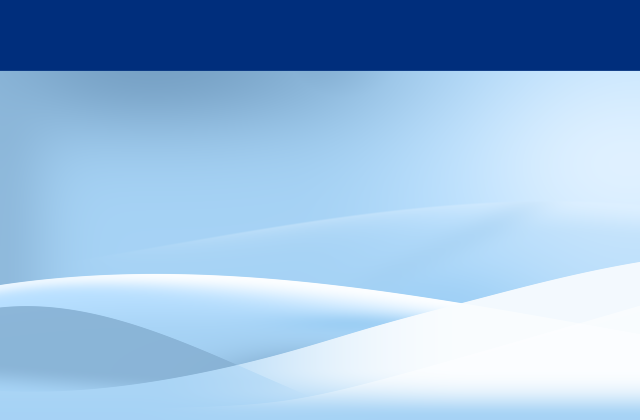
Write a Shadertoy shader that draws this background.

```glsl
// Soft blue backdrop: a flat navy band above overlapping translucent waves.
// Each wave is a smooth height curve; the area below it is tinted, with a
// bright crest that fades with depth. Broad glows shade the sky behind.

#define BAND_BASE 0.8313
#define NAVY vec3(0.00, 0.18, 0.485)
#define SKY vec3(0.65, 0.825, 0.96)
#define STEEL vec3(0.47, 0.635, 0.775)
#define DUSK vec3(0.53, 0.695, 0.83)
#define ICE vec3(0.72, 0.875, 1.00)
#define MIST vec3(0.88, 0.945, 1.00)
#define WHITE vec3(0.995, 0.998, 1.00)

// Height of a cubic curve, coefficients from constant to cubic.
float cubic(vec4 k, float x) {
    return k.x + x * (k.y + x * (k.z + x * k.w));
}

// Soft elliptical spot, 1 at its center.
float glow(vec2 p, vec2 center, vec2 radius) {
    vec2 d = (p - center) / radius;
    return exp(-dot(d, d));
}

// Antialiased coverage of a signed depth, positive inside.
float cover(float depth) {
    float pixel = 1.0 / iResolution.y;
    return smoothstep(-0.6 * pixel, 0.6 * pixel, depth);
}

// Sky: steel shade above left, pale light at right.
vec3 skyColor(vec2 p) {
    vec3 c = mix(SKY, ICE, 0.8 * smoothstep(0.45, 0.78, p.x));
    float shade = glow(p, vec2(0.24, 0.84), vec2(0.36, 0.17));
    shade = max(shade, 0.72 * glow(p, vec2(0.48, 0.85), vec2(0.16, 0.13)));
    c = mix(c, STEEL, shade);
    float side = exp(-p.x * p.x / 0.007) * smoothstep(0.95, 0.65, p.y);
    c = mix(c, DUSK, 0.75 * side);
    c = mix(c, MIST, 0.95 * glow(p, vec2(0.98, 0.61), vec2(0.24, 0.23)));
    return mix(c, MIST, 0.35 * smoothstep(0.7, 1.0, p.x));
}

// Faint veil in the middle distance, with a diagonal fold.
vec3 addVeil(vec3 c, vec2 p) {
    float a = p.x - 0.86;
    float depth = 0.5205 - (0.23 + 0.235 * p.x) * a * a - p.y;
    float inside = smoothstep(-0.003, 0.003, depth);
    float reach = smoothstep(0.08, 0.5, p.x);
    c = mix(c, SKY, 0.35 * inside * smoothstep(0.0, 0.08, depth) * reach);
    c = mix(c, MIST, 0.42 * inside * reach * exp(-max(depth, 0.0) / 0.025));
    float fold = p.y - 0.29 - 0.72 * (p.x - 0.53);
    float span = smoothstep(0.5, 0.62, p.x) * smoothstep(0.92, 0.75, p.x);
    c = mix(c, SKY * 0.97, 0.35 * inside * span * exp(-fold * fold / 0.0015));
    return mix(c, vec3(0.58, 0.79, 0.95),
               0.55 * inside * glow(p, vec2(0.70, 0.275), vec2(0.14, 0.08)));
}

// Large falling wave with a white crest.
vec3 addCrestWave(vec3 c, vec2 p, float depth) {
    float d = max(depth, 0.0);
    vec3 body = mix(ICE, SKY, smoothstep(0.03, 0.16, d));
    float streak = glow(p, vec2(0.58, 0.232), vec2(0.14, 0.025));
    body = mix(body, vec3(0.54, 0.77, 0.94), 0.65 * streak);
    float thickness = mix(0.022, 0.05, smoothstep(0.0, 0.55, p.x));
    float light = mix(0.72, 0.97, smoothstep(0.0, 0.3, p.x));
    body = mix(body, WHITE, light * exp(-d * d / (thickness * thickness)));
    return mix(c, body, cover(depth));
}

// Dark hollow on the left, and the shadow along the rising wave.
vec3 addHollow(vec3 c, vec2 p, float depth, float aboveRise) {
    float shadow = glow(p, vec2(0.40, 0.14), vec2(0.13, 0.06));
    c = mix(c, DUSK, 0.65 * shadow * exp(-max(aboveRise, 0.0) / 0.05));
    vec3 body = mix(SKY, DUSK, smoothstep(0.065, 0.135, p.y + 0.12 * p.x));
    return mix(c, body, 0.9 * cover(depth) * smoothstep(0.6, 0.45, p.x));
}

// Rising wave in front; its inner folds grow white towards the right.
vec3 addRisingWave(vec3 c, vec2 p, float depth, float crest, float hollow) {
    float t = p.x - 0.45;
    float inner = 0.022 + 0.225 * (t + sqrt(t * t + 0.0125)) - p.y;
    float right = smoothstep(0.22, 0.74, p.x);
    float lift = smoothstep(0.005, 0.125, p.y);
    vec3 body = mix(SKY, WHITE, lift * mix(0.08, 0.88, right));
    body = mix(body, WHITE, 0.55 * right * lift * cover(crest));
    body = mix(body, WHITE, 0.45 * lift * right * cover(inner));
    float rim = exp(-max(inner, 0.0) / 0.02) * cover(inner);
    body = mix(body, WHITE, 0.2 * rim * smoothstep(0.2, 0.6, p.x));
    float fade = smoothstep(0.55, 0.4, p.x) * smoothstep(0.04, 0.1, p.y);
    body = mix(body, SKY, 0.45 * cover(hollow) * fade);
    return mix(c, body, cover(depth));
}

void mainImage(out vec4 fragColor, in vec2 fragCoord) {
    vec2 p = fragCoord / iResolution.xy;

    // Depth below each wave crest.
    float crest = cubic(vec4(0.3214, 0.229, -0.542, 0.196), p.x) - p.y;
    float rise = cubic(vec4(0.0694, -0.081, 0.829, -0.441), p.x) - p.y;
    rise += 0.005 * glow(p, vec2(0.59, p.y), vec2(0.12, 1.0));
    float hollow = cubic(vec4(0.2679, 0.1635, -2.072, 1.716), p.x) - p.y;

    // Layers from back to front.
    vec3 color = addVeil(skyColor(p), p);
    color = addCrestWave(color, p, crest);
    color = addHollow(color, p, hollow, -rise);
    color = addRisingWave(color, p, rise, crest, hollow);
    color = mix(color, NAVY, cover(p.y - BAND_BASE));
    fragColor = vec4(color, 1.0);
}
```
